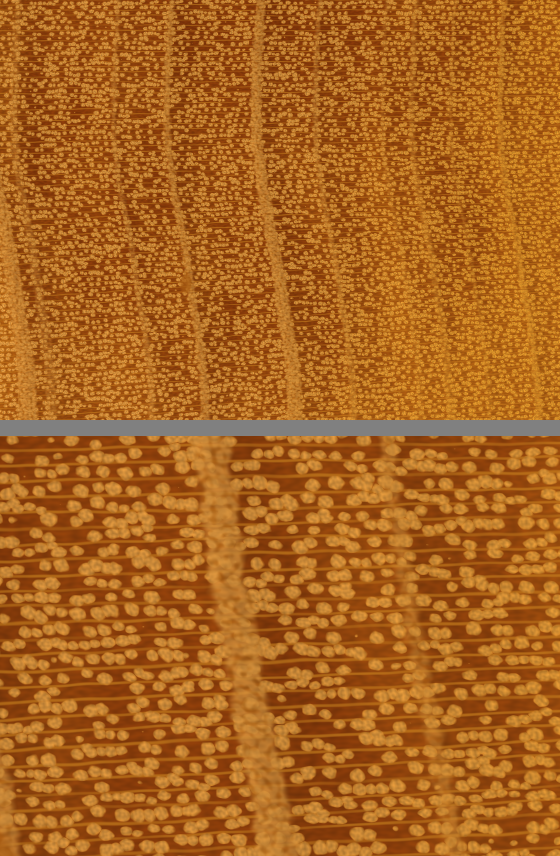
Top: the whole. Bottom: its middle third, enlarged.
A WebGL 2 fragment shader for this texture:

```glsl
#version 300 es
precision highp float;
// Magnified end grain of a pale hardwood: tan pores packed in rows between
// thin horizontal rays, crossed by bent growth bands. Pores are jittered discs
// in a staggered cell grid that follows the bend; gradient noise adds wobble.

uniform vec2 u_resolution;
out vec4 fragColor;

const vec2 CELL = vec2(0.0156, 0.0122);   // pore spacing along and across rays

vec2 hash2(vec2 p) {
    vec3 h = fract(p.xyx * vec3(0.1031, 0.1030, 0.0973));
    h += dot(h, h.yzx + 33.33);
    return fract((h.xx + h.yz) * h.zy);
}

float cornerSlope(vec2 id, vec2 f) {
    float angle = 6.2832 * hash2(id + 57.0).x;
    return dot(vec2(cos(angle), sin(angle)), f);
}

float gradientNoise(vec2 p) {
    vec2 i = floor(p), f = fract(p);
    vec2 w = f * f * f * (f * (f * 6.0 - 15.0) + 10.0);
    vec2 e = vec2(1.0, 0.0);
    return mix(mix(cornerSlope(i, f), cornerSlope(i + e, f - e), w.x),
               mix(cornerSlope(i + e.yx, f - e.yx), cornerSlope(i + 1.0, f - 1.0), w.x), w.y);
}

float disc(vec2 offset, float radius) {
    return length(offset * vec2(0.84, 1.08)) - radius;
}

// Signed distance to the nearest pore; some pores carry a touching partner.
float poreDistance(vec2 q, float fill) {
    float nearest = 0.02;
    for (int j = -1; j <= 1; j++) {
        float row = floor(q.y / CELL.y) + float(j);
        float stagger = hash2(vec2(row, 7.0)).x;
        for (int i = -1; i <= 1; i++) {
            float column = floor(q.x / CELL.x + stagger) + float(i);
            vec2 id = vec2(column, row) + 200.0;
            vec2 jitter = hash2(id) - 0.5, kind = hash2(id + 311.0);
            vec2 center = (vec2(column - stagger, row) + 0.5 + jitter * vec2(0.65, 0.5)) * CELL;
            float radius = (0.0041 + 0.0015 * kind.y) * smoothstep(0.0, 0.08, fill - kind.x);
            if (radius > 0.0) {
                nearest = min(nearest, disc(q - center, radius));
                if (kind.x < 0.3) {
                    vec2 partner = center + vec2(0.0086, 0.007 * jitter.x);
                    nearest = min(nearest, disc(q - partner, radius * 0.88));
                }
            }
        }
    }
    return nearest;
}

void main() {
    vec2 p = gl_FragCoord.xy / u_resolution.y;
    float aspect = u_resolution.x / u_resolution.y;
    float down = 1.0 - p.y;
    vec2 fromCenter = p - vec2(0.5 * aspect, 0.5);
    float soft = 0.0005 + 0.4 / u_resolution.y + 0.0008 * dot(fromCenter, fromCenter);

    // Wood coordinates: x runs across the rings, y across the rays
    float bend = 0.08 * smoothstep(0.3, 1.0, down) - 0.012 * sin(3.1416 * min(down * 1.9, 1.0));
    vec2 q = vec2(p.x - bend, p.y - 0.07 * fromCenter.x * smoothstep(0.1, 0.9, down));
    q.x += 0.004 * gradientNoise(p * vec2(2.0, 9.0));
    q.y += 0.003 * gradientNoise(q * vec2(4.0, 38.0)) + 0.0015 * gradientNoise(q * vec2(32.0, 45.0));

    // Growth bands: position, half width, strength; wood is darker on their right
    vec3 bands[10] = vec3[10](
        vec3(-0.012, 0.017, 0.9), vec3(0.045, 0.009, 0.5), vec3(0.282, 0.006, 0.6),
        vec3(0.409, 0.008, 0.9), vec3(0.622, 0.014, 1.0), vec3(0.762, 0.006, 0.7),
        vec3(0.922, 0.005, 0.4), vec3(0.992, 0.007, 0.55), vec3(1.085, 0.004, 0.5),
        vec3(1.202, 0.007, 0.8));
    float band = 0.0, shade = 0.0;
    float ragged = 0.006 * gradientNoise(q * vec2(70.0, 100.0));
    for (int i = 0; i < 10; i++) {
        float side = q.x - bands[i].x;
        float halfWidth = bands[i].y * (0.75 + 0.55 * down);
        float cover = 1.0 - smoothstep(-0.004, 0.004, abs(side) + ragged - halfWidth);
        band = max(band, bands[i].z * cover);
        shade += bands[i].z * smoothstep(-0.01, 0.01, side) * exp(-max(side, 0.0) / 0.07);
    }
    shade = min(shade, 1.0);

    // Broad light: golden toward the lower right, deep brown in the upper left
    float cloud = gradientNoise(p * vec2(5.0, 2.5));
    float streak = gradientNoise(q * vec2(15.0, 3.0) + 20.0);
    float gold = smoothstep(0.6, 1.3, p.x + 0.3 * (down - 0.5) + 0.1 * cloud);
    float edge = 1.0 - smoothstep(0.0, 0.08, p.x);
    float glow = 0.55 * gold + 0.42 * down * down + 0.4 * cloud + 0.35 * streak + 0.3 * edge;
    glow = clamp(glow + 0.08, 0.0, 1.0);
    float fill = 0.90 + 0.18 * glow - 0.20 * shade * (1.0 - 0.6 * gold);

    // Fibre ground
    float grain = gradientNoise(q * vec2(120.0, 260.0));
    vec3 color = mix(vec3(0.535, 0.22, 0.035), vec3(0.64, 0.345, 0.065), glow);
    color *= 1.0 - 0.08 * shade + 0.16 * grain;

    // Rays along the row borders
    float rowPhase = q.y / CELL.y + 0.5;
    float rayDistance = abs(fract(rowPhase) - 0.5) * CELL.y;
    float rayPower = 0.7 + 0.4 * hash2(vec2(floor(rowPhase), 19.0)).y
                   + 0.7 * gradientNoise(vec2(q.x * 14.0, floor(rowPhase) * 1.7));
    float ray = (1.0 - smoothstep(-soft, soft, rayDistance - 0.0011)) * clamp(rayPower, 0.0, 1.0);
    color = mix(color, vec3(0.74, 0.45, 0.10), 0.85 * ray);

    // Pores with uneven outlines, mottled centres and browner rims
    float pore = poreDistance(q, fill) + 0.0013 * gradientNoise(q * vec2(170.0, 210.0));
    vec3 pale = mix(vec3(0.82, 0.555, 0.23), vec3(0.81, 0.54, 0.15), gold);
    vec3 poreColor = mix(pale, vec3(0.71, 0.42, 0.10), 0.5 * smoothstep(-0.0025, 0.0, pore));
    poreColor *= 1.0 + 0.22 * gradientNoise(q * 330.0);
    color = mix(color, poreColor, 1.0 - smoothstep(-soft, soft, pore));

    // Bands of crowded pale cells, and one small brown knot beside a band
    float cells = gradientNoise(q * vec2(150.0, 170.0) + 40.0);
    vec3 bandColor = mix(pale, vec3(0.68, 0.39, 0.09), smoothstep(-0.15, 0.6, cells));
    color = mix(color, bandColor * (1.0 + 0.15 * grain), 0.8 * band);
    float knot = length((p - vec2(0.443, 0.325)) * vec2(1.0, 0.55)) - 0.013;
    color = mix(color, vec3(0.66, 0.36, 0.07), 0.7 * (1.0 - smoothstep(-0.004, 0.004, knot)));

    color *= 0.96 + 0.09 * glow - 0.04 * shade;
    fragColor = vec4(clamp(color, 0.0, 1.0), 1.0);
}
```
